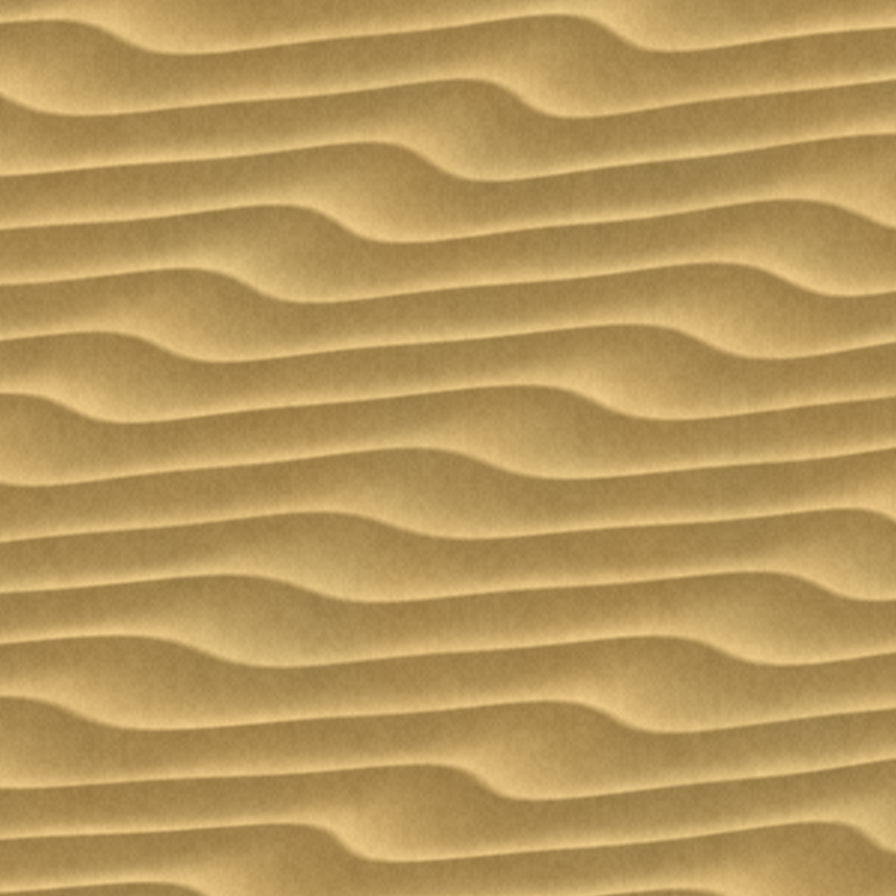
A WebGL 2 fragment shader for this texture:

```glsl
#version 300 es
precision highp float;
// Wind-rippled sand: stacked, nearly level ridges lit from above.
// A skewed diagonal wave bends the rows; each row has a crisp lower
// edge and a soft glow above it, covered with fine grain.

uniform vec2 u_resolution;
out vec4 fragColor;

const float TAU = 6.2831853;
const float ROWS = 14.5;
const vec3 SHADE = vec3(0.645, 0.525, 0.303);
const vec3 LIGHT = vec3(0.855, 0.725, 0.473);

float hash(vec2 p) {
    return fract(sin(dot(p, vec2(127.1, 311.7))) * 43758.5453);
}

float valueNoise(vec2 p) {
    vec2 cell = floor(p);
    vec2 f = fract(p);
    f = f * f * (3.0 - 2.0 * f);
    float low = mix(hash(cell), hash(cell + vec2(1.0, 0.0)), f.x);
    float high = mix(hash(cell + vec2(0.0, 1.0)), hash(cell + vec2(1.0)), f.x);
    return mix(low, high, f.y);
}

// Noise centred on zero, from -1 to 1
float signedNoise(vec2 p) {
    return 2.0 * valueNoise(p) - 1.0;
}

// Phase of the diagonal wave that bends the rows
float bendPhase(vec2 p) {
    float drift = 0.9 * signedNoise(p * vec2(2.0, 3.0) + 7.3);
    return TAU * (p.x - 1.65 * p.y) / 0.57 + drift;
}

// Slow rise and quick fall, from left to right
float bendHeight(vec2 p, float phase) {
    float strength = 0.016 + 0.004 * signedNoise(p * vec2(2.2, 3.0) + 31.0);
    float wave = sin(phase) - 0.3 * sin(2.0 * phase);
    return strength * wave + 0.013 * signedNoise(p * vec2(1.6, 2.5) + 53.0);
}

// Brightness across one row: 0 at the crest, rising upward to the next
float rowLight(float across, float width) {
    float glow = exp(-pow(across / width, 1.5));
    float line = 0.14 * exp(-across / 0.07);
    float edge = smoothstep(0.89, 1.0, across);
    float hollow = 0.10 * smoothstep(0.45, 0.9, across);
    return mix(glow + line - hollow, 1.14, edge);
}

// Fine grain in two sizes, slightly taller than wide
float grain(vec2 p) {
    float fine = signedNoise(p * vec2(300.0, 240.0));
    float coarse = signedNoise(p * vec2(130.0, 95.0) + 17.0);
    return 0.6 * fine + 0.4 * coarse;
}

void main() {
    vec2 uv = gl_FragCoord.xy / u_resolution.y;

    // Bent rows
    float phase = bendPhase(uv);
    float across = fract(ROWS * (uv.y - bendHeight(uv, phase)));

    // The glow spreads out where a crest falls
    float fall = smoothstep(-0.3, 1.0, -cos(phase));
    float patches = signedNoise(uv * vec2(7.0, 13.0) + 3.0);
    float width = mix(0.26, 0.40, fall) + 0.05 * patches;
    float light = rowLight(across, width);

    // Uneven crest strength and faint mottling
    light *= 1.0 + 0.10 * signedNoise(uv * vec2(9.0, 16.0) + 71.0);
    light += 0.05 * signedNoise(uv * vec2(40.0, 34.0));

    vec3 color = mix(SHADE, LIGHT, light);
    color += 0.032 * grain(uv);
    color += vec3(0.008, 0.0, -0.004) * signedNoise(uv * 11.0 + 5.0);
    fragColor = vec4(color, 1.0);
}
```
